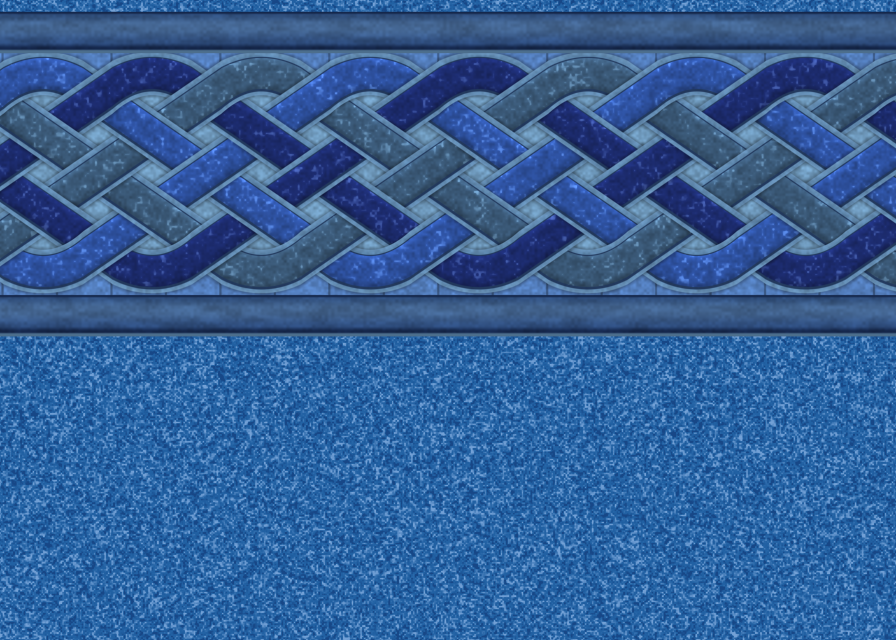
Reproduce this pattern procedurally as a WebGL 1 fragment shader.

```glsl
precision highp float;
uniform vec2 u_resolution;

#define STEP 0.0851      // half the strand spacing, in canvas heights
#define MID_Y 0.7305     // centre line of the braid
#define CREST_X 0.238    // crest of the first strand
#define SLOPE 0.69
#define BEND 0.73        // half length of the rounded turn, in steps
#define HALF_WIDTH 0.285
#define CASING 0.40      // half width including the pale border
#define FRAME 2.22       // inner edge of the rails, in steps
#define FRAME_SHIFT 0.03 // rails sit slightly below the braid centre
#define RAIL 0.76        // rail thickness, in steps

const vec3 NAVY = vec3(0.11, 0.17, 0.43);
const vec3 SLATE = vec3(0.23, 0.35, 0.47);
const vec3 COBALT = vec3(0.18, 0.32, 0.63);
const vec3 GROUT = vec3(0.35, 0.51, 0.66);
const vec3 TEAL = vec3(0.44, 0.61, 0.75);
const vec3 TILE = vec3(0.33, 0.50, 0.75);
const vec3 INK = vec3(0.08, 0.15, 0.29);

float hash(vec2 p) {
  vec3 h = fract(p.xyx * 0.1031);
  h += dot(h, h.yzx + 33.33);
  return fract((h.x + h.y) * h.z);
}

float noise(vec2 p) {
  vec2 c = floor(p), f = fract(p);
  f = f * f * (3.0 - 2.0 * f);
  float low = mix(hash(c), hash(c + vec2(1.0, 0.0)), f.x);
  float high = mix(hash(c + vec2(0.0, 1.0)), hash(c + 1.0), f.x);
  return mix(low, high, f.y);
}

// 1 below the edge, 0 above it
float inside(float d, float edge, float aa) {
  return 1.0 - smoothstep(edge - aa, edge + aa, d);
}

// Nearest strand in each layer, as (signed offset, strand index)
void weave(vec2 q, out vec2 under, out vec2 over) {
  under = vec2(9.0, 0.0);
  over = under;
  for (int i = 0; i < 6; i++) {
    float k = float(i);
    float u = mod(q.x - 2.0 * k + 6.0, 12.0) - 6.0;
    float t = abs(u);
    float e = min(t, 6.0 - t);
    float turn = e < BEND ? 0.5 * (e * e / BEND + BEND) : e;
    float centre = SLOPE * (turn - 3.0) * (t < 3.0 ? 1.0 : -1.0);
    float grade = SLOPE * min(e / BEND, 1.0);
    float offset = (q.y - centre) / sqrt(1.0 + grade * grade);
    // Descending strands lie on top at odd crossings, rising ones at even
    float crossing = clamp(floor(0.5 * (t - 3.0 + q.y / SLOPE) + 0.5), -2.0, 2.0);
    bool onTop = (u > 0.0) == (mod(crossing, 2.0) > 0.5);
    if (onTop) {
      if (abs(offset) < abs(over.x)) over = vec2(offset, k);
    } else if (abs(offset) < abs(under.x)) under = vec2(offset, k);
  }
}

vec3 paintStrand(vec3 base, vec2 strand, float grain, float aa) {
  float d = abs(strand.x);
  float kind = mod(strand.y, 3.0);
  vec3 stone = kind < 0.5 ? NAVY : (kind < 1.5 ? SLATE : COBALT);
  stone *= 0.8 + 0.4 * grain;
  stone += vec3(0.14, 0.17, 0.18) * smoothstep(0.62, 0.95, grain);
  // Bevel lit from above
  float rim = smoothstep(0.5, 1.0, d / HALF_WIDTH);
  stone *= 1.0 - 0.2 * rim * sign(strand.x);
  // Drop shadow, border, outline, stone
  vec3 col = base * (1.0 - 0.3 * (1.0 - smoothstep(CASING - 0.02, CASING + 0.08, d)));
  vec3 border = GROUT * (0.86 + 0.28 * grain);
  border += 0.05 * smoothstep(HALF_WIDTH, CASING, d);
  col = mix(col, border, inside(d, CASING, aa));
  float lip = HALF_WIDTH + (strand.x > 0.0 ? 0.045 : 0.02);
  col = mix(col, INK, 0.8 * inside(d, lip, aa));
  return mix(col, stone, inside(d, HALF_WIDTH, aa));
}

vec3 speckledGround(vec2 p) {
  float n = 0.4 * noise(p * 190.0) + 0.6 * noise(p * 365.0 + 40.0);
  vec3 col = mix(vec3(0.09, 0.28, 0.53), vec3(0.13, 0.38, 0.64), smoothstep(0.2, 0.46, n));
  return mix(col, vec3(0.45, 0.63, 0.84), smoothstep(0.46, 0.9, n));
}

// r runs from the top of the rail to its foot
vec3 railColour(float r, vec2 p) {
  float streak = 0.6 * noise(p * vec2(30.0, 110.0)) + 0.4 * noise(p * 200.0);
  vec3 col = mix(vec3(0.18, 0.30, 0.48), vec3(0.26, 0.39, 0.56), smoothstep(0.04, 0.3, r));
  col = mix(col, vec3(0.18, 0.30, 0.49), smoothstep(0.4, 0.78, r));
  col = mix(col, INK, smoothstep(0.74, 0.88, r));
  col *= 0.82 + 0.36 * streak;
  col = mix(col, vec3(0.30, 0.43, 0.55), smoothstep(0.89, 0.95, r));
  return mix(INK, col, smoothstep(0.02, 0.08, r));
}

void main() {
  vec2 p = gl_FragCoord.xy / u_resolution.y;
  vec2 q = vec2(p.x - CREST_X, MID_Y - p.y) / STEP;
  float aa = 0.8 / (u_resolution.y * STEP);
  float below = q.y - FRAME_SHIFT;
  float height = abs(below);
  float grain = 0.5 * noise(p * 110.0) + 0.5 * noise(p * 240.0 + 17.0);

  // Stone bed with jointed edge tiles
  vec3 col = mix(TEAL, TILE, smoothstep(1.6, 1.9, height)) * (0.82 + 0.36 * grain);
  float joint = abs(fract(q.x + 0.25) - 0.5);
  col *= 1.0 - 0.3 * inside(joint, 0.02, aa) * step(1.9, height);

  // Braid
  vec2 under, over;
  weave(q, under, over);
  col = paintStrand(col, under, grain, aa);
  col = paintStrand(col, over, grain, aa);

  // Rails and surrounding ground
  float across = (height - FRAME) / RAIL;
  float r = below < 0.0 ? 1.0 - across : across;
  col = mix(railColour(clamp(r, 0.0, 1.0), p), col, inside(height, FRAME, aa));
  col = mix(speckledGround(p), col, inside(height, FRAME + RAIL, aa));
  gl_FragColor = vec4(col, 1.0);
}
```
